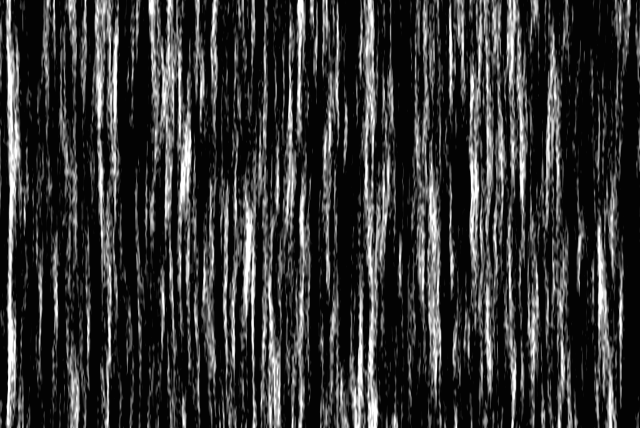
Give the GLSL for this texture, as a Shadertoy shader.

```glsl
// Draws weathered wood grain: broken white vertical fibres over deep black cracks.

#define TONE_AMOUNT   0.15   // broad light and dark areas
#define BAND_AMOUNT   0.37   // wide black gaps
#define STRAND_AMOUNT 0.38   // bundles of fibres
#define FIBRE_AMOUNT  0.60   // single fibres
#define THREAD_AMOUNT 0.52   // thin threads inside fibres
#define GRAIN_AMOUNT  0.30   // rough speckle
#define BRIGHTNESS   -0.01
#define CONTRAST      0.48
#define BLACK_LEVEL   0.01
#define SWAY          0.006  // slow bend of the fibres
#define WOBBLE        0.0022 // small kinks along the fibres
#define SAMPLES       2      // smoothing samples per axis

float hash(vec2 p) {
    return fract(sin(dot(p, vec2(127.1, 311.7))) * 43758.5453);
}

// Smooth noise along one column; each column slides by its own offset.
float column(float id, float y) {
    y += 37.0 * hash(vec2(id, 5.3));
    float cell = floor(y);
    float blend = smoothstep(0.0, 1.0, y - cell);
    return mix(hash(vec2(id, cell)), hash(vec2(id, cell + 1.0)), blend);
}

// Streaky noise with mean 0 and a standard deviation near 1.
float streaks(vec2 p, vec2 frequency, float seed) {
    p *= frequency;
    float id = floor(p.x);
    float blend = smoothstep(0.1, 0.9, p.x - id);
    float value = mix(column(id + seed, p.y), column(id + 1.0 + seed, p.y), blend);
    return (value - 0.5) / 0.2145;
}

// Bends the straight grain sideways.
vec2 bend(vec2 p) {
    float slow = streaks(p, vec2(3.0, 1.6), 11.0);
    float quick = streaks(p, vec2(14.0, 11.0), 47.0);
    return vec2(p.x + 0.5 * SWAY * slow + 0.5 * WOBBLE * quick, p.y);
}

float woodGrain(vec2 p) {
    vec2 q = bend(p);
    float height = TONE_AMOUNT * streaks(q, vec2(6.0, 1.2), 101.0);
    height += BAND_AMOUNT * streaks(q, vec2(27.0, 0.8), 203.0);
    height += STRAND_AMOUNT * streaks(q, vec2(56.0, 2.6), 307.0);
    height += FIBRE_AMOUNT * streaks(q, vec2(102.0, 4.2), 601.0);
    height += THREAD_AMOUNT * streaks(q, vec2(205.0, 9.0), 907.0);
    height += GRAIN_AMOUNT * streaks(q, vec2(320.0, 75.0), 1409.0);
    return clamp(BRIGHTNESS + CONTRAST * height, BLACK_LEVEL, 1.0);
}

void mainImage(out vec4 fragColor, in vec2 fragCoord) {
    // Average a small grid of samples to smooth the edges.
    float shade = 0.0;
    for (int j = 0; j < SAMPLES; j++) {
        for (int i = 0; i < SAMPLES; i++) {
            vec2 offset = (vec2(i, j) + 0.5) / float(SAMPLES) - 0.5;
            shade += woodGrain((fragCoord + offset) / iResolution.y);
        }
    }
    shade /= float(SAMPLES * SAMPLES);
    fragColor = vec4(vec3(shade), 1.0);
}
```
